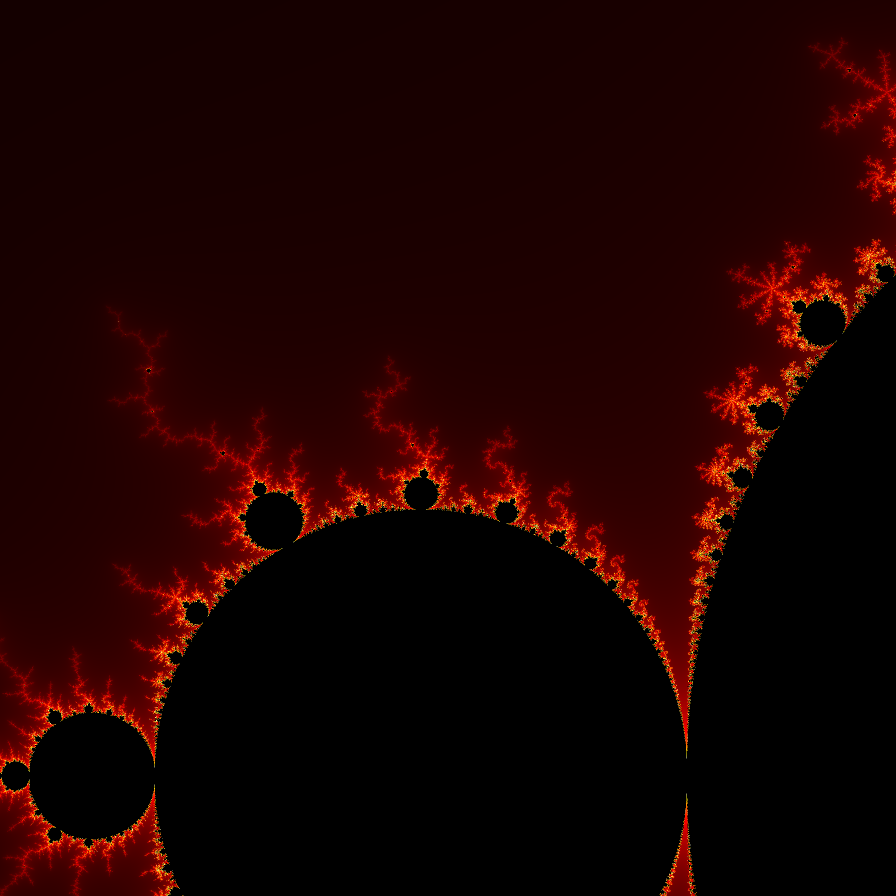
A Shadertoy shader for this background:

```glsl
// Upper-left part of the Mandelbrot set: black bulbs with glowing fractal rims.
// Smooth escape counts run through a black-red-yellow-white heat ramp,
// averaged over a 2x2 grid of samples per pixel.

const float MAX_STEPS = 200.0;

// True inside the main cardioid or the period-2 disc, which never escape.
bool insideMainBulbs(vec2 c) {
    float x = c.x - 0.25;
    float q = x * x + c.y * c.y;
    bool cardioid = q * (q + x) < 0.25 * c.y * c.y;
    return cardioid || length(c + vec2(1.0, 0.0)) < 0.25;
}

// Continuous number of steps until escape, or -1 for points that stay bounded.
float escapeCount(vec2 c) {
    if (insideMainBulbs(c)) return -1.0;
    vec2 z = vec2(0.0);
    for (float n = 1.0; n <= MAX_STEPS; n++) {
        z = vec2(z.x * z.x - z.y * z.y, 2.0 * z.x * z.y) + c;
        float r2 = dot(z, z);
        if (r2 > 256.0) return n + 0.5 - log2(0.5 * log2(r2));
    }
    return -1.0;
}

// Red fills first, then green, then blue.
vec3 heat(float t) {
    return clamp(vec3(0.04 + t / 0.38, (t - 0.365) / 0.381, (t - 0.746) / 0.254), 0.0, 1.0);
}

void mainImage(out vec4 fragColor, in vec2 fragCoord) {
    vec3 color = vec3(0.0);
    for (int i = 0; i < 4; i++) {
        vec2 offset = vec2(i % 2, i / 2) * 0.5 - 0.25;
        vec2 uv = (fragCoord + offset) / iResolution.xy;

        // Map the canvas onto the complex plane
        vec2 c = vec2(-1.3958, -0.1129) + 0.8421 * uv;
        float count = escapeCount(c);
        if (count >= 0.0) color += 0.25 * heat(count / MAX_STEPS);
    }
    fragColor = vec4(color, 1.0);
}
```
